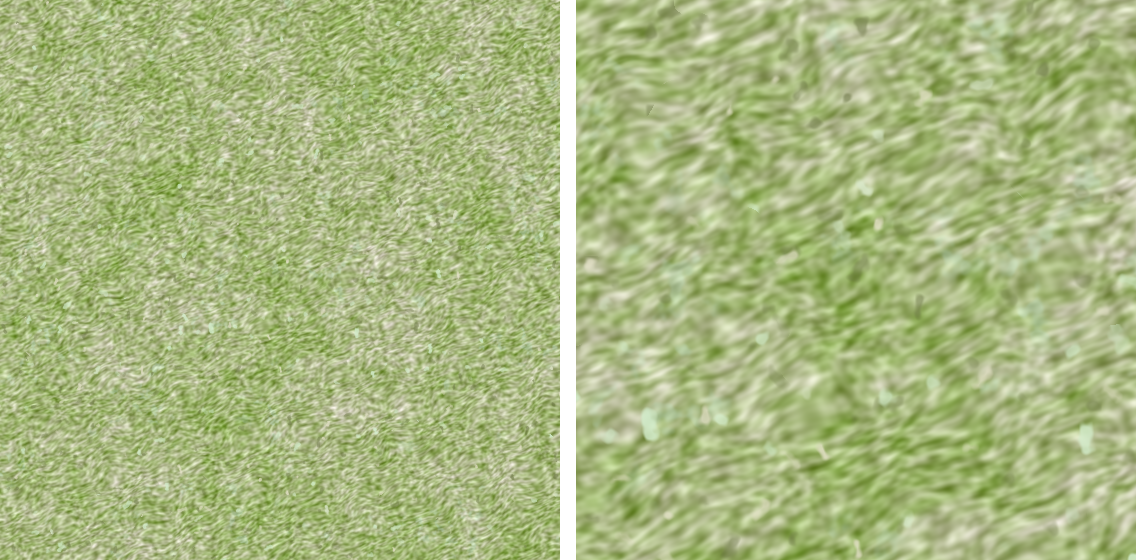
Left, the full canvas; right, a detail of the centre.
Reproduce this texture procedurally as a Shadertoy shader.

```glsl
// Short, pale, dry-tipped lawn seen from above. Stretched gradient noise makes
// the combed fibres, broad noise shifts lush to straw, and scattered capsules
// with ragged edges add pale litter and dark gaps.

#define COMB_ANGLE 0.42
#define FIBRE_SCALE vec2(62.0, 135.0)
#define FINE_SCALE vec2(120.0, 215.0)
#define FIBRE_CONTRAST 0.24
#define FINE_CONTRAST 0.20
#define LITTER_GRID 38.0
#define LITTER_CHANCE 0.20
#define GAP_CHANCE 0.22
#define LUSH vec3(0.617, 0.720, 0.420)
#define STRAW vec3(0.692, 0.712, 0.562)
#define MINT vec3(0.730, 0.830, 0.700)
#define CREAM vec3(0.890, 0.880, 0.780)

const vec3 GAP_COLOUR = vec3(0.41, 0.45, 0.26);
// Brighter blades lose saturation, so blue rises fastest.
const vec3 LIGHT_TINT = vec3(1.07, 0.95, 1.32);

vec2 hash2(vec2 p) {
    vec3 h = fract(p.xyx * vec3(0.1031, 0.1030, 0.0973));
    h += dot(h, h.yzx + 33.33);
    return fract((h.xx + h.yz) * h.zy);
}

float cornerSlope(vec2 cell, vec2 offset) {
    float angle = 6.2832 * hash2(cell).x;
    return dot(vec2(cos(angle), sin(angle)), offset);
}

float gradientNoise(vec2 p) {
    vec2 i = floor(p), f = p - i;
    vec2 u = f * f * f * (f * (f * 6.0 - 15.0) + 10.0);
    vec2 e = vec2(0.0, 1.0);
    float low = mix(cornerSlope(i, f), cornerSlope(i + e.yx, f - e.yx), u.x);
    float high = mix(cornerSlope(i + e.xy, f - e.xy), cornerSlope(i + e.yy, f - e.yy), u.x);
    return mix(low, high, u.y);
}

float layeredNoise(vec2 p) {
    return gradientNoise(p) + 0.6 * gradientNoise(p * 2.1 + 17.3)
         + 0.4 * gradientNoise(p * 4.3 + 41.7);
}

// Scattered ragged capsules, one per cell at most: x = coverage, y = random tint.
vec2 flecks(vec2 p, float chance, float seed) {
    vec2 g = p * LITTER_GRID;
    vec2 home = floor(g);
    float ragged = 0.14 * gradientNoise(g * 4.5 + seed);
    vec2 result = vec2(0.0);
    for (int y = -1; y <= 1; y++)
    for (int x = -1; x <= 1; x++) {
        vec2 cell = home + vec2(x, y);
        vec2 place = hash2(cell + seed);
        vec2 pick = hash2(cell + seed + 57.0);
        vec2 form = hash2(cell + seed + 113.0);
        float angle = COMB_ANGLE + 3.2 * (form.x - 0.5);
        vec2 axis = vec2(cos(angle), sin(angle));
        vec2 d = g - cell - place;
        float reach = 0.25 * form.y * form.y;
        d -= axis * clamp(dot(d, axis), -reach, reach);
        float radius = 0.06 + 0.08 * pick.y;
        float cover = 1.0 - smoothstep(-0.07, 0.07, length(d) + ragged - radius);
        cover *= step(pick.x, chance) * (0.45 + 0.55 * form.x);
        if (cover > result.x) result = vec2(cover, pick.y);
    }
    return result;
}

void mainImage(out vec4 fragColor, in vec2 fragCoord) {
    vec2 p = fragCoord / iResolution.y + 3.0;

    // Broad patches and hand-sized clumps
    float patches = layeredNoise(p * 4.5);
    float clumps = layeredNoise(p * 17.0 + 5.0);

    // Combed fibres along a gently wandering direction
    vec2 bent = p + 0.012 * vec2(gradientNoise(p * 18.0), gradientNoise(p * 18.0 + 71.0));
    vec2 along = vec2(cos(COMB_ANGLE), sin(COMB_ANGLE));
    vec2 comb = vec2(dot(bent, along), dot(bent, vec2(-along.y, along.x)));
    float fibre = gradientNoise(comb * FIBRE_SCALE);
    float fine = gradientNoise(comb * FINE_SCALE + 29.0);
    float hueGrain = gradientNoise(comb * FIBRE_SCALE * 0.8 + 83.0);

    // Lush to straw, then light and shade
    float dryness = 0.5 + 0.45 * patches + 0.4 * clumps + 0.75 * hueGrain;
    vec3 colour = mix(LUSH, STRAW, clamp(dryness, -0.3, 1.3));
    float light = FIBRE_CONTRAST * fibre + FINE_CONTRAST * fine
                + 0.07 * clumps + 0.03 * patches;
    colour += light * LIGHT_TINT;

    // Faint mint smudges
    float damp = smoothstep(0.0, 0.5, layeredNoise(p * 9.0 + 23.0));
    float smudge = smoothstep(0.1, 0.55, layeredNoise(p * 42.0 + 11.0));
    colour = mix(colour, MINT + 0.6 * light, 0.6 * damp * smudge);

    // Dark gaps, then pale litter gathered in loose groups
    float group = clamp(1.0 + 2.0 * layeredNoise(p * 6.0 + 37.0), 0.2, 2.2);
    vec2 gap = flecks(p, GAP_CHANCE * group, 211.0);
    colour = mix(colour, GAP_COLOUR, 0.55 * gap.x);
    vec2 litter = flecks(p + 0.37, LITTER_CHANCE * group, 19.0);
    vec3 litterColour = mix(CREAM, MINT + 0.1, smoothstep(0.45, 0.7, litter.y));
    colour = mix(colour, litterColour, 0.85 * litter.x);

    fragColor = vec4(clamp(colour, 0.0, 1.0), 1.0);
}
```
